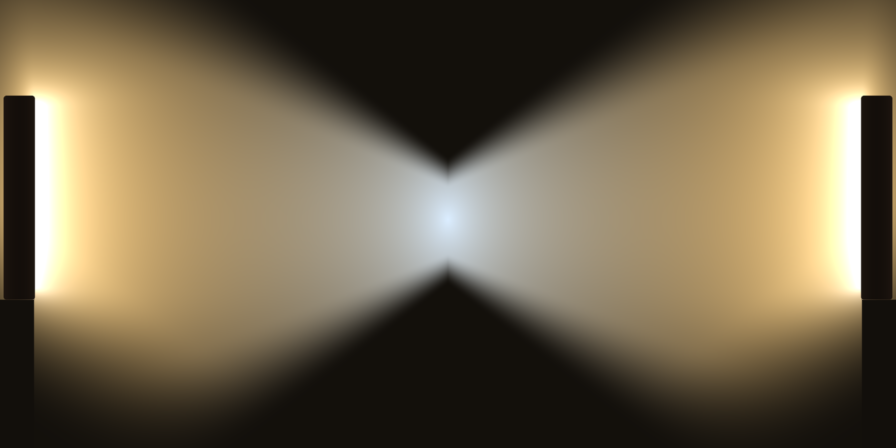
A WebGL 2 fragment shader for this background:

```glsl
#version 300 es
precision highp float;
// Two upright wall lamps face each other and cast a bow-tie of light.
// Soft wedge masks shape the beam, exponential falloffs give the warm and
// cool glows, and rounded boxes draw the lamps, mirrored about the middle.

uniform vec2 u_resolution;
out vec4 outColor;

const vec3 WALL_DARK = vec3(0.075, 0.063, 0.045);
const vec3 HAZE_COOL = vec3(0.50, 0.50, 0.48);
const vec3 HAZE_WARM = vec3(0.36, 0.29, 0.18);
const vec3 CORE_BLUE = vec3(0.25, 0.34, 0.46);
const vec3 LAMP_GOLD = vec3(0.80, 0.68, 0.45);
const vec3 LAMP_WHITE = vec3(0.50, 0.60, 0.80);
const vec3 LAMP_BODY = vec3(0.095, 0.068, 0.048);
const vec3 POST_BODY = vec3(0.070, 0.058, 0.042);

const float LAMP_FACE = 0.922;
const float LAMP_BOTTOM = 0.331;
const float BEAM_HEIGHT = 0.51;

float roundedBox(vec2 p, vec2 center, vec2 halfSize, float radius) {
    vec2 q = abs(p - center) - halfSize + radius;
    return length(max(q, 0.0)) + min(max(q.x, q.y), 0.0) - radius;
}

// Coverage of a shape from its signed distance.
float coverage(float dist, float pixel) {
    return 1.0 - smoothstep(-pixel, pixel, dist);
}

// Light between two sloping edges that soften away from the middle.
float beamMask(vec2 p) {
    float softness = 0.035 + 0.2 * p.x;
    float upper = 0.615 + 0.6 * p.x - p.y;
    float lower = p.y - 0.40 + 0.57 * p.x;
    return smoothstep(-softness, softness, upper)
         * smoothstep(-softness, softness, lower);
}

// Shadow spreading down and inward from the lamp's lower end.
float lowerShadow(vec2 p) {
    float edge = p.y - 0.36 + 0.75 * (LAMP_FACE - p.x);
    return smoothstep(-0.32, 0.15, edge);
}

// Distance to the lit face, stretched so light fades faster above and behind.
float lampDistance(vec2 p) {
    float across = p.x < LAMP_FACE ? LAMP_FACE - p.x : 4.0 * (p.x - LAMP_FACE);
    float along = max(abs(p.y - 0.56) - 0.2, 0.0);
    return length(vec2(across, 1.8 * along));
}

vec3 beamLight(vec2 p) {
    float rise = p.y - BEAM_HEIGHT;
    vec3 haze = mix(HAZE_COOL, HAZE_WARM, smoothstep(0.0, 0.75, p.x));
    haze *= exp(-4.0 * rise * rise);
    float coreDistance = length(vec2(p.x, 0.7 * rise));
    vec3 core = CORE_BLUE * exp(-9.0 * coreDistance);
    float d = lampDistance(p);
    vec3 lamp = LAMP_GOLD * exp(-3.4 * d) + LAMP_WHITE * exp(-25.0 * d);
    return haze + core + lamp;
}

void main() {
    float pixel = 1.0 / u_resolution.y;
    vec2 p = gl_FragCoord.xy * pixel;
    p.x = abs(p.x - 0.5 * u_resolution.x * pixel);

    // Lit wall
    float lit = beamMask(p) * lowerShadow(p);
    vec3 color = min(WALL_DARK + beamLight(p) * lit, 1.0);

    // Post below the lamp
    float post = max(LAMP_FACE + 0.002 - p.x, p.y - LAMP_BOTTOM);
    color = mix(color, POST_BODY, coverage(post, pixel));

    // Lamp body, a dark cylinder with a faint sheen
    vec2 lampCenter = vec2(0.957, 0.5585);
    vec2 lampHalf = vec2(0.035, 0.228);
    float lamp = roundedBox(p, lampCenter, lampHalf, 0.007);
    float turn = (p.x - lampCenter.x) / lampHalf.x;
    vec3 body = LAMP_BODY * (0.8 + 0.4 * turn * turn);
    color = mix(color, body, coverage(lamp, pixel));

    outColor = vec4(color, 1.0);
}
```
